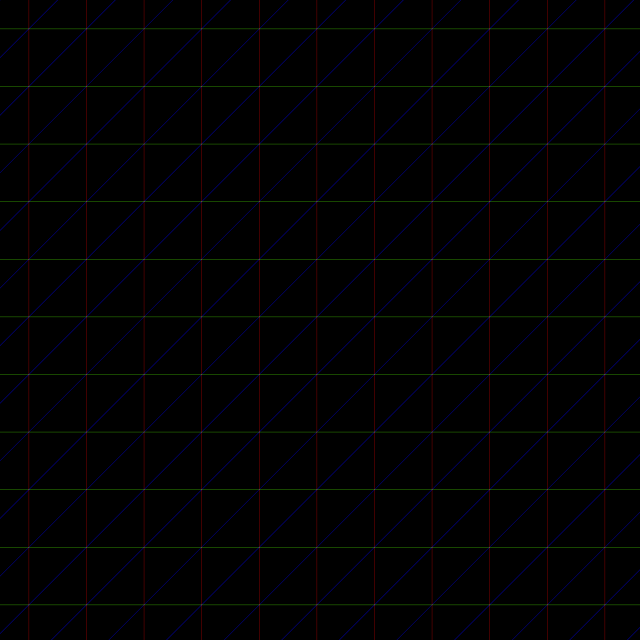
Give the GLSL for this pattern, as a WebGL 2 fragment shader.

```glsl
#version 300 es
precision highp float;
// Hairline lattice on black: red verticals, green horizontals, blue rising diagonals.

uniform vec2 u_resolution;
out vec4 fragColor;

const float PITCH = 0.09;
const float LINE_WIDTH = 0.0008;

// Distance to the nearest of the lines at offset + k * PITCH
float lineDistance(float coord, float offset) {
    return abs(fract((coord - offset) / PITCH + 0.5) - 0.5) * PITCH;
}

// Share of a pixel-wide box that is covered by a line at distance d
float coverage(float d, float pixel) {
    return clamp(0.5 * (LINE_WIDTH + pixel) - d, 0.0, min(LINE_WIDTH, pixel)) / pixel;
}

void main() {
    float pixel = 1.0 / min(u_resolution.x, u_resolution.y);
    vec2 p = gl_FragCoord.xy * pixel;

    float vertical = coverage(lineDistance(p.x, 0.0451), pixel);
    float horizontal = coverage(lineDistance(p.y, 0.0549), pixel);
    // Diagonals run through the grid crossings
    float diagonal = coverage(lineDistance(p.y - p.x, 0.0098) * inversesqrt(2.0), pixel);

    // Thin strokes add up like light
    vec3 color = vertical * vec3(0.50, 0.0, 0.0)
               + horizontal * vec3(0.18, 0.54, 0.0)
               + diagonal * vec3(0.0, 0.0, 0.62);
    fragColor = vec4(color, 1.0);
}
```
